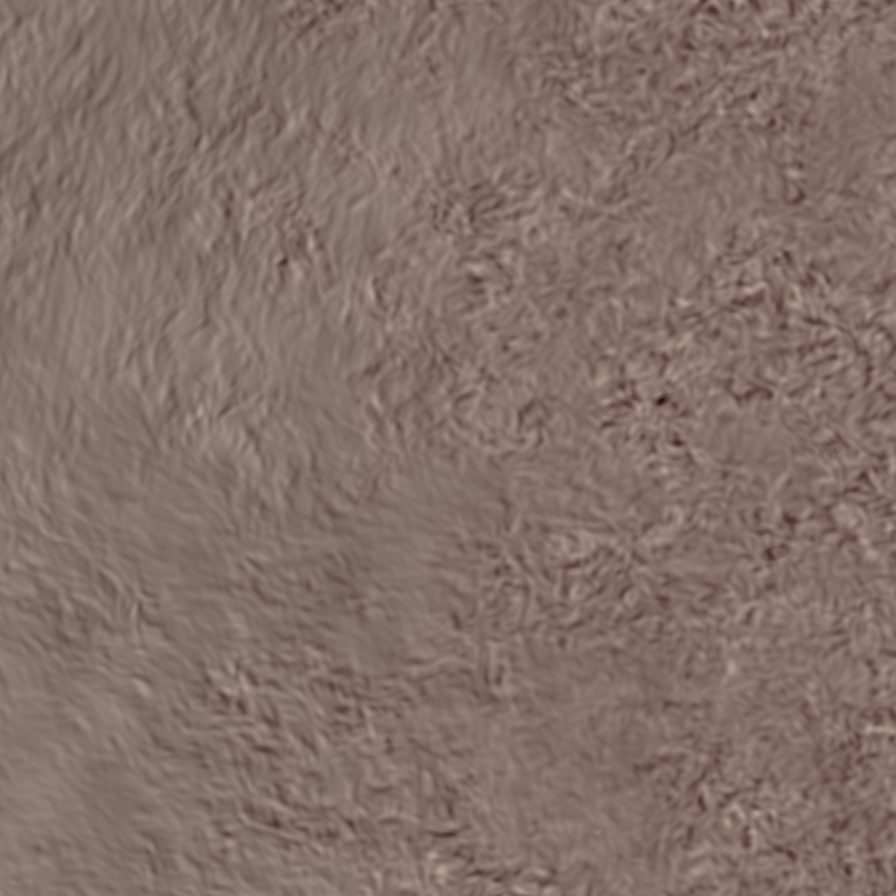
Write a WebGL 2 fragment shader that draws this texture.

```glsl
#version 300 es
precision highp float;
// Weathered brown plaster: blotchy grained relief, upright scratches, reddish pits.
uniform vec2 u_resolution;
out vec4 fragColor;

vec3 hash3(vec2 cell) {
  vec3 q = fract(vec3(cell.xyx) * vec3(0.1031, 0.1030, 0.0973));
  q += dot(q, q.yxz + 33.33);
  return fract((q.xxy + q.yzz) * q.zyx);
}

// Cellular noise: each cell scatters one soft, rippled, elongated ridge.
float ridges(vec2 p, float angle, float spread, float stretch, float ripple) {
  float sum = 0.0;
  for (int j = -1; j <= 1; j++) {
    for (int i = -1; i <= 1; i++) {
      vec2 cell = floor(p) + vec2(i, j);
      vec3 rnd = hash3(cell);
      vec2 d = p - cell - rnd.xy;
      float a = angle + spread * (rnd.z - 0.5);
      float along = dot(d, vec2(cos(a), sin(a)));
      float across = dot(d, vec2(-sin(a), cos(a)));
      float reach = along * along + stretch * stretch * across * across;
      float window = max(0.0, 1.0 - reach);
      float phase = 6.2832 * fract(rnd.z * 17.0 + rnd.x * 5.0);
      sum += window * window * cos(across * ripple + phase);
    }
  }
  return sum;
}

void main() {
  vec2 uv = gl_FragCoord.xy / u_resolution;
  vec2 p = uv + 0.003 * sin(uv.yx * vec2(41.0, 33.0) + 3.0 * sin(uv * 13.0));

  // Broad fields: calmer on the left, rougher on the right, in loose patches
  float patches = ridges(uv * 6.0 + 3.0, 0.0, 6.0, 1.0, 3.0)
                + 0.7 * ridges(uv * 14.0 + 19.0, 0.0, 6.0, 1.0, 3.0);
  float right = smoothstep(0.2, 0.75, uv.x + 0.1 * patches);
  float rough = mix(0.046, 0.07, right) * clamp(1.0 + 0.4 * patches, 0.55, 1.6);

  // Grains stand upright above and slant down to the right below
  float angle = mix(2.5, 1.35, smoothstep(0.3, 0.65, uv.y + 0.1 * patches));
  float spread = mix(1.2, 3.0, right);
  float blobs = ridges(p * 24.0 + 60.0, angle, spread, 1.1, 5.0);
  float coarse = ridges(p * 43.0, angle, spread, 1.3, 6.0);
  float fine = ridges(p * 74.0 + 40.0, angle, spread, 1.1, 5.5);
  float relief = 0.45 * blobs + 0.85 * coarse + 0.6 * fine;

  // Long faint scratches leaning right, mostly in the upper left
  vec2 lean = vec2(uv.x - 0.2 * uv.y, uv.y) * vec2(58.0, 9.0);
  float scratch = ridges(lean + 7.0, 1.57, 0.2, 1.3, 6.0)
                * smoothstep(0.3, 0.7, uv.y) * (1.0 - 0.5 * right);

  // Sparse larger pits with pale lips along their upper edge
  vec2 pitPos = p * vec2(17.0, 23.0) + 11.0;
  float stain = smoothstep(-0.1, 0.6, patches) * right;
  float pit = smoothstep(0.6, 1.05, ridges(pitPos, 0.3, 1.6, 1.8, 4.5)) * stain;
  float lip = smoothstep(0.6, 1.05, ridges(pitPos - vec2(0.0, 0.4), 0.3, 1.6, 1.8, 4.5)) * stain;

  // Soft blotches of light and shade across the whole wall
  float blotch = 0.013 * ridges(uv * 3.0 + 29.0, 0.0, 6.0, 1.0, 2.5)
               + 0.016 * ridges(uv * 9.0 + 51.0, 1.4, 2.0, 1.0, 3.0)
               + 0.012 * ridges(uv * 16.0 + 5.0, 1.4, 3.0, 1.0, 3.5);

  float tone = rough * relief + 0.022 * scratch + blotch;
  tone -= 0.25 * max(0.0, -tone - 0.05);
  tone += 0.035 * lip * (1.0 - pit) - 0.085 * pit;
  tone += 0.006 - 0.012 * right;

  vec3 color = vec3(0.52, 0.441, 0.409) + tone;
  // Red stain in the hollows, yellow on the raised grains
  float hollow = smoothstep(0.03, 0.12, -tone) * right;
  float crest = smoothstep(0.05, 0.13, tone) * right;
  color += hollow * vec3(0.008, -0.016, -0.006);
  color += vec3(0.006, 0.004, -0.028) * crest * smoothstep(0.0, 0.9, patches);
  color += mix(vec3(-0.004, 0.004, 0.001), vec3(0.002, -0.004, -0.002), right);
  fragColor = vec4(clamp(color, 0.0, 1.0), 1.0);
}
```
